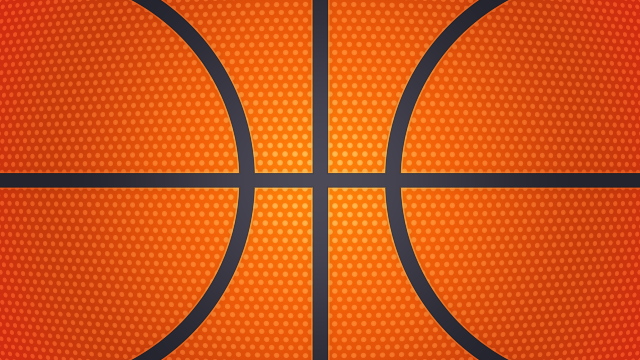
Reproduce this texture procedurally as a Shadertoy shader.

```glsl
const float DOT_SPACING = 0.0278;
const float SEAM_HALF_WIDTH = 0.0215;

// Compress the grain towards the rim, as on a curved surface
vec2 bulge(vec2 p, float strength) {
    return p * (1.0 + strength * dot(p, p));
}

// Distance to the nearest point of a triangular lattice with unit spacing
float latticeDistance(vec2 p) {
    vec2 cell = vec2(1.0, 1.7320508);
    vec2 even = mod(p, cell) - 0.5 * cell;
    vec2 odd = mod(p + 0.5 * cell, cell) - 0.5 * cell;
    return min(length(even), length(odd));
}

// Blend outward through four colours: middle, ring, edge, corner
vec3 radialRamp(float r, vec3 middle, vec3 ring, vec3 edge, vec3 corner) {
    vec3 colour = mix(middle, ring, smoothstep(0.0, 0.42, r));
    colour = mix(colour, edge, smoothstep(0.3, 0.8, r));
    return mix(colour, corner, smoothstep(0.75, 1.03, r));
}

// Signed distance to the cross and the two mirrored arcs
float seamDistance(vec2 p, float halfWidth) {
    vec2 arcCentre = vec2(-0.7905, 0.0);
    float arcRadius = 0.588;
    float arc = abs(length(vec2(-abs(p.x), p.y) - arcCentre) - arcRadius);
    float vertical = abs(p.x - 0.001);
    float horizontal = abs(p.y + 0.001) + 0.0015;
    return min(arc, min(vertical, horizontal)) - halfWidth;
}

vec3 leather(vec2 p, float r, float pixel) {
    vec3 base = radialRamp(r, vec3(1.0, 0.51, 0.03), vec3(0.95, 0.37, 0.03),
                           vec3(0.78, 0.23, 0.04), vec3(0.82, 0.17, 0.06));
    vec3 bump = radialRamp(r, vec3(1.0, 0.77, 0.35), vec3(1.0, 0.54, 0.19),
                           vec3(0.92, 0.38, 0.13), vec3(0.95, 0.31, 0.14));
    float d = latticeDistance(bulge(p, 0.15) / DOT_SPACING);
    float softness = max(0.07, 0.7 * pixel / DOT_SPACING);
    float dots = 1.0 - smoothstep(0.28 - softness, 0.28 + softness, d);
    return mix(base, bump, dots * (1.0 - 0.6 * d));
}

vec3 rubber(float r, float depth) {
    vec3 colour = mix(vec3(0.30, 0.29, 0.34), vec3(0.14, 0.14, 0.18),
                      smoothstep(0.0, 0.75, r));
    return colour * mix(0.8, 1.0, smoothstep(0.0, 0.005, depth));
}

void mainImage(out vec4 fragColor, in vec2 fragCoord) {
    vec2 p = (fragCoord - 0.5 * iResolution.xy) / iResolution.y;
    float pixel = 1.0 / iResolution.y;
    float r = length(p);
    float seam = seamDistance(p, SEAM_HALF_WIDTH);

    // Dotted surface, darkened slightly beside the grooves
    vec3 colour = leather(p, r, pixel);
    colour *= 1.0 - 0.1 * exp(-max(seam, 0.0) / 0.006);

    // Thin lit rim along each groove
    float rim = 1.0 - smoothstep(0.001, 0.0045, abs(seam - 0.0015));
    vec3 rimColour = mix(vec3(1.0, 0.75, 0.32), vec3(0.94, 0.38, 0.12),
                         smoothstep(0.1, 0.8, r));
    colour = mix(colour, rimColour, 0.65 * rim);

    // Dark grooves
    float groove = 1.0 - smoothstep(-0.6 * pixel, 0.6 * pixel, seam);
    colour = mix(colour, rubber(r, -seam), groove);
    fragColor = vec4(colour, 1.0);
}
```
